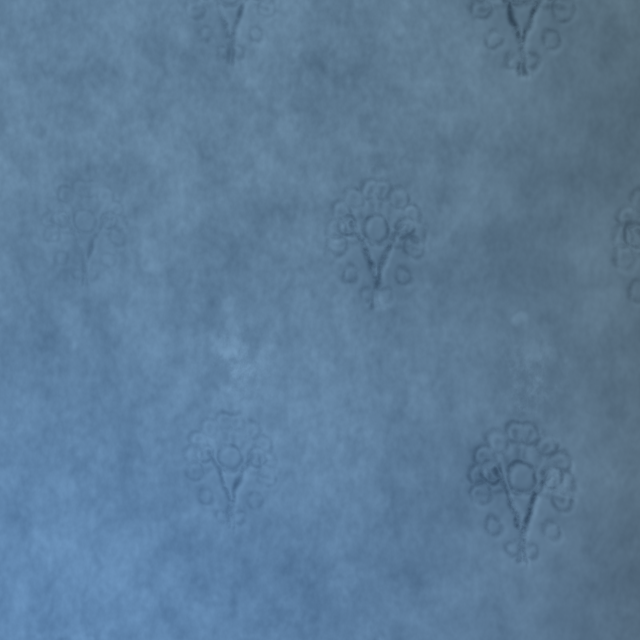
Reproduce this pattern procedurally as a Shadertoy shader.

```glsl
// Worn blue damask wall: a half-drop lattice of embossed, mirrored sprigs with
// pale rubbed blossoms between them, over mottled paint and a soft light falloff.
// Strokes come from distance functions; mottling and wear from gradient noise.

#define PITCH        vec2(0.455, 0.35)    // column and row spacing
#define ORIGIN       vec2(0.36, 0.985)    // centre of one sprig in the top row
#define SAG          0.10                 // rows droop to the lower right
#define LINE_WIDTH   0.0055
#define INK_DEPTH    0.17
#define GLINT        0.07
#define MOTTLE       0.13
#define LOW_LEFT     vec3(0.375, 0.525, 0.685)
#define TOP_LEFT     vec3(0.385, 0.505, 0.610)
#define LOW_RIGHT    vec3(0.340, 0.430, 0.510)
#define TOP_RIGHT    vec3(0.340, 0.425, 0.480)

vec2 hashGradient(vec2 cell) {
    vec3 h = fract(cell.xyx * vec3(0.1031, 0.1030, 0.0973));
    h += dot(h, h.yzx + 33.33);
    return 2.0 * fract((h.xx + h.yz) * h.zy) - 1.0;
}

float gradientNoise(vec2 p) {
    vec2 i = floor(p), f = fract(p);
    vec2 u = f * f * f * (f * (f * 6.0 - 15.0) + 10.0);
    vec2 e = vec2(1.0, 0.0);
    float low = mix(dot(hashGradient(i), f), dot(hashGradient(i + e), f - e), u.x);
    float high = mix(dot(hashGradient(i + e.yx), f - e.yx),
                     dot(hashGradient(i + 1.0), f - 1.0), u.x);
    return mix(low, high, u.y);
}

float fbm(vec2 p, float gain) {
    float sum = 0.0, amp = 0.6;
    for (int i = 0; i < 5; i++) {
        sum += amp * gradientNoise(p);
        p = mat2(1.6, 1.2, -1.2, 1.6) * p + 17.3;
        amp *= gain;
    }
    return sum;
}

float segment(vec2 p, vec2 a, vec2 b) {
    vec2 d = b - a;
    return length(p - a - d * clamp(dot(p - a, d) / dot(d, d), 0.0, 1.0));
}

float stroke(float d, float width) { return exp(-d * d / (width * width)); }

float ring(vec2 p, vec2 centre, float radius) {
    return stroke(abs(length(p - centre) - radius), LINE_WIDTH * 0.8);
}

// Raised lines of one sprig, centred on the mouth of its vase.
float sprig(vec2 q) {
    q.x = abs(q.x);
    // Vase walls, flared rim and stem
    float h = stroke(segment(q, vec2(0.021, 0.010), vec2(0.002, -0.042)), LINE_WIDTH);
    h = max(h, 0.8 * stroke(segment(q, vec2(0.021, 0.010), vec2(0.040, 0.036)), LINE_WIDTH));
    h = max(h, 0.5 * stroke(segment(q, vec2(0.0, 0.008), vec2(0.018, 0.008)), LINE_WIDTH * 0.7));
    h = max(h, 0.75 * stroke(segment(q, vec2(0.0, -0.040), vec2(0.004, -0.085)), LINE_WIDTH));
    // Central bloom, bud above it and curls below
    h = max(h, 0.6 * ring(q, vec2(0.0, 0.030), 0.020));
    h = max(h, 0.35 * stroke(length(q - vec2(0.0, 0.125)), 0.013));
    h = max(h, 0.4 * ring(q, vec2(0.043, -0.040), 0.012));
    h = max(h, 0.4 * ring(q, vec2(0.014, -0.070), 0.010));
    // Fan of scrolled leaves
    for (int i = 0; i < 5; i++) {
        float k = float(i), a = 0.12 + 0.40 * k;
        vec2 dir = vec2(sin(a), cos(a));
        vec2 tip = vec2(0.0, 0.012) + dir * (0.078 - 0.004 * k);
        float leaf = 0.42 * ring(q, tip, 0.015);
        leaf = max(leaf, 0.3 * stroke(segment(q, tip - dir * 0.040, tip), LINE_WIDTH));
        h = max(h, leaf);
    }
    return max(h, 0.65 * ring(q, vec2(0.046, 0.032), 0.015));
}

void mainImage(out vec4 fragColor, in vec2 fragCoord) {
    vec2 uv = fragCoord / iResolution.xy;
    vec2 p = fragCoord / iResolution.y;

    // Light falloff across the wall
    vec3 left = mix(LOW_LEFT, TOP_LEFT, smoothstep(0.0, 0.8, uv.y));
    vec3 right = mix(LOW_RIGHT, TOP_RIGHT, uv.y);
    vec3 col = mix(left, right, uv.x * uv.x);

    // Broad clouds, mottling and fine grain
    float clouds = fbm(p * vec2(5.0, 4.0) + 3.1, 0.55);
    float mottle = fbm(p * vec2(24.0, 19.0) + 8.7, 0.62);
    float grain = gradientNoise(p * vec2(100.0, 75.0));
    float calm = mix(1.0, 0.65, smoothstep(0.5, 0.9, uv.x));
    float tone = MOTTLE * (0.75 * clouds + calm * (0.7 * mottle + 0.25 * grain));

    // Half-drop lattice
    vec2 s = p + vec2(0.0, SAG * p.x * (1.0 - p.y)) - ORIGIN;
    float row = floor(s.y / PITCH.y + 0.5);
    float column = s.x / PITCH.x - 0.5 * mod(row, 2.0);
    float nearest = floor(column + 0.5);
    vec2 q = vec2(column - nearest, s.y / PITCH.y - row) * PITCH;
    float centreX = ORIGIN.x + (nearest + 0.5 * mod(row, 2.0)) * PITCH.x;

    // Sprigs: larger and crisper to the right, broken up by wear
    q /= mix(0.80, 1.10, clamp(centreX, 0.0, 1.0));
    q += 0.006 * vec2(gradientNoise(p * 42.0), gradientNoise(p * 42.0 + 31.7));
    float strength = mix(0.45, 1.0, smoothstep(0.1, 0.6, centreX));
    strength *= 0.85 + 0.4 * gradientNoise(vec2(nearest, row) * 1.37 + 0.4);
    float wear = smoothstep(-0.35, 0.35, fbm(p * 34.0 + 5.2, 0.6));
    float shadow = sprig(q) * (0.3 + 0.9 * wear);
    float glint = sprig(q + vec2(-0.006, 0.006)) * (1.1 - 0.5 * wear);
    float halo = stroke(length((q - vec2(0.0, 0.01)) * vec2(1.2, 1.0)), 0.06);
    tone += strength * (GLINT * glint - INK_DEPTH * shadow - 0.035 * halo * (0.5 + 2.0 * mottle));

    // Pale rubbed blossoms in every second gap
    vec2 gap = PITCH * vec2(1.0, 2.0);
    vec2 b = s - vec2(0.0, -1.45 * PITCH.y);
    b -= gap * floor(b / gap + 0.5);
    b += 0.018 * vec2(gradientNoise(p * 23.0), gradientNoise(p * 23.0 + 9.4));
    float bud = 1.0 - smoothstep(0.007, 0.017, length(b - vec2(0.0, 0.065)));
    float petals = stroke(length((b - vec2(0.015, -0.022)) * vec2(1.0, 0.9)), 0.043);
    tone += 0.045 * bud + 0.06 * petals * smoothstep(-0.2, 0.3, mottle);

    fragColor = vec4(clamp(col + tone * vec3(0.88, 1.0, 1.05), 0.0, 1.0), 1.0);
}
```
